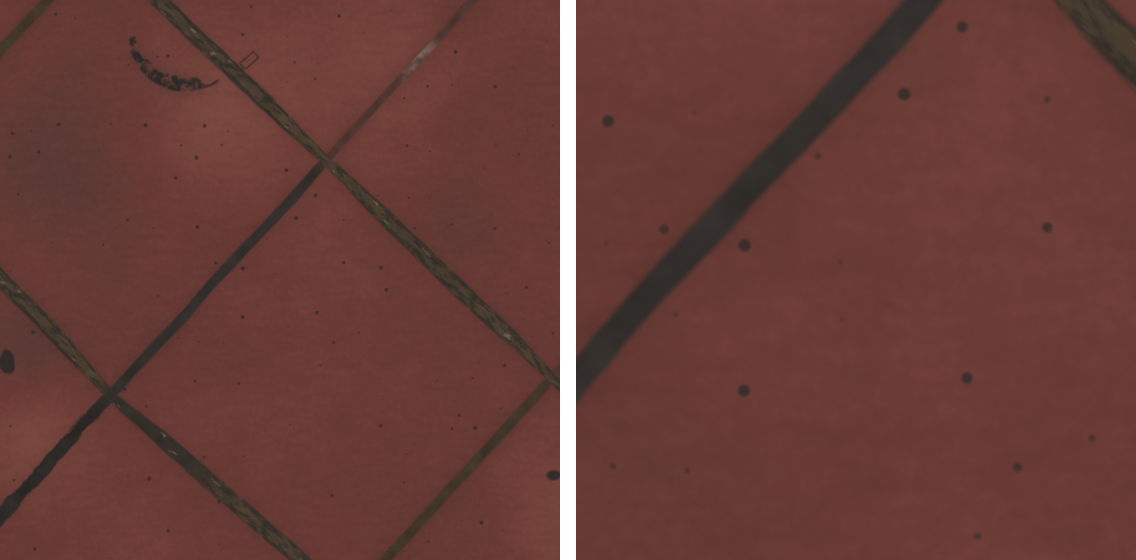
Left: the whole. Right: its middle third, enlarged.
Give the GLSL for this texture, as a WebGL 2 fragment shader.

```glsl
#version 300 es
precision highp float;
// Worn terracotta floor tiles laid on the diagonal, with dirty olive mortar.
// A skewed lattice gives the tiles; gradient noise ages clay and joints,
// and a few soft shapes add scuffs, blots and specks.

#define CORNER vec2(0.582, 0.7135)
#define RISING_EDGE vec2(-0.384, -0.419)
#define FALLING_EDGE vec2(0.404, -0.388)
#define TILE_SIZE 0.562
#define JOINT_BEND 0.05
#define FALLING_HALF 0.0142
#define RISING_HALF 0.0088
#define EDGE_SOFTNESS 0.0028
#define SPECK_CELLS 24.0
#define GRAIN 0.045

uniform vec2 u_resolution;
out vec4 outColor;

const vec3 CLAY = vec3(0.41, 0.228, 0.207);
const vec3 CLAY_LIGHT = vec3(0.51, 0.305, 0.265);
const vec3 CLAY_DULL = vec3(0.33, 0.222, 0.205);
const vec3 OLIVE = vec3(0.29, 0.24, 0.185);
const vec3 SOOT = vec3(0.175, 0.16, 0.15);
const vec3 BROWN = vec3(0.30, 0.205, 0.185);
const vec3 PALE = vec3(0.48, 0.39, 0.36);

// Large tonal patches: centre, radius, strength (negative is dull)
const vec4 PATCHES[9] = vec4[9](
  vec4(0.43, 0.80, 0.16, 0.60), vec4(0.68, 0.86, 0.15, 0.50),
  vec4(0.07, 0.22, 0.11, 0.45), vec4(0.24, 0.04, 0.14, 0.28),
  vec4(0.98, 0.07, 0.11, 0.45), vec4(0.12, 0.68, 0.13, -0.60),
  vec4(0.42, 0.37, 0.07, -0.30), vec4(0.82, 0.60, 0.07, -0.45),
  vec4(0.05, 0.38, 0.07, -0.65));

vec2 hash2(vec2 cell) {
  uvec2 h = uvec2(ivec2(cell)) * 1664525u + 1013904223u;
  h.x += h.y * 1664525u;
  h.y += h.x * 1664525u;
  h ^= h >> 16u;
  h.x += h.y * 1664525u;
  h.y += h.x * 1664525u;
  h ^= h >> 16u;
  return vec2(h & 65535u) / 65535.0;
}

float gradientNoise(vec2 p) {
  vec2 i = floor(p), f = p - i;
  vec2 w = f * f * f * (f * (f * 6.0 - 15.0) + 10.0);
  vec4 corner;
  for (int k = 0; k < 4; k++) {
    vec2 o = vec2(k & 1, k >> 1);
    corner[k] = dot(hash2(i + o) * 2.0 - 1.0, f - o);
  }
  vec2 rows = mix(corner.xz, corner.yw, w.x);
  return mix(rows.x, rows.y, w.y);
}

float fbm(vec2 p) {
  float sum = 0.0, gain = 1.0;
  for (int k = 0; k < 4; k++) {
    sum += gain * gradientNoise(p);
    p = mat2(1.6, 1.2, -1.2, 1.6) * p + 7.3;
    gain *= 0.5;
  }
  return sum;
}

float inside(float dist, float softness) {
  float s = max(softness, 0.7 / u_resolution.y);
  return 1.0 - smoothstep(-s, s, dist);
}

float specks(vec2 p) {
  vec2 g = p * SPECK_CELLS, cell = floor(g);
  vec2 pick = hash2(cell + 91.0);
  vec2 centre = 0.2 + 0.6 * hash2(cell + 17.0);
  float radius = mix(0.025, 0.085, pick.y * pick.y);
  float dist = (length(g - cell - centre) - radius) / SPECK_CELLS;
  return step(pick.x, 0.3) * inside(dist, 0.0016) * mix(0.25, 0.75, pick.y);
}

// Ragged crescent scuff, a small outlined loop, and two blots
float marks(vec2 p, float rough) {
  vec2 c = p - vec2(0.341, 0.958);
  float angle = atan(c.y, c.x);
  float taper = smoothstep(-2.95, -2.3, angle) * smoothstep(-1.08, -1.9, angle);
  float span = smoothstep(-2.95, -2.88, angle) * smoothstep(-1.08, -1.16, angle);
  float off = abs(length(c) - 0.111 + rough * 0.012);
  float core = inside(off - 0.004 - 0.009 * taper - rough * 0.009, 0.004);
  float haze = 0.3 * taper * exp(-off * off * 2200.0);
  float scuff = span * max(core * smoothstep(-0.5, 0.2, fbm(p * 65.0)), haze);
  vec2 l = mat2(0.75, -0.66, 0.66, 0.75) * (p - vec2(0.445, 0.892));
  vec2 box = abs(l) - vec2(0.016, 0.007);
  float loopDist = length(max(box, 0.0)) + min(max(box.x, box.y), 0.0);
  float outline = 0.65 * inside(abs(loopDist) - 0.0015, 0.002);
  float blotA = inside(length((p - vec2(0.013, 0.353)) * vec2(1.7, 1.0)) - 0.022 - rough * 0.008, 0.004);
  float blotB = inside(length((p - vec2(0.988, 0.151)) * vec2(0.7, 1.0)) - 0.008 - rough * 0.005, 0.003);
  return max(max(scuff, outline), max(blotA, blotB) * 0.9);
}

void main() {
  vec2 p = gl_FragCoord.xy / u_resolution;
  float rough = fbm(p * 28.0);

  // Lattice coordinates: joints lie on whole numbers
  vec2 q = inverse(mat2(RISING_EDGE, FALLING_EDGE)) * (p - CORNER);
  q.x += JOINT_BEND * smoothstep(0.3, 1.0, q.x) * abs(q.y);
  vec2 side = (q - round(q)) * TILE_SIZE + 0.003 * vec2(fbm(p * 7.0), fbm(p * 7.0 + 31.0));
  vec2 dist = abs(side);

  // Clay: patches, mottling, grain, and a tint for each tile
  float tone = 0.38 * fbm(p * 3.2 + 4.0) + 0.16 * fbm(p * 13.0) - 0.02;
  for (int k = 0; k < 9; k++) {
    vec2 d = (p - PATCHES[k].xy) / PATCHES[k].z;
    tone += PATCHES[k].w * exp(-dot(d, d));
  }
  tone += 0.12 * (hash2(floor(q) + 5.0).x - 0.5);
  vec3 color = mix(CLAY, tone > 0.0 ? CLAY_LIGHT : CLAY_DULL, min(abs(tone), 1.0));
  color *= 1.0 + GRAIN * (fbm(p * 110.0) + fbm(p * vec2(25.0, 70.0)));
  color *= 1.0 - 0.16 * exp(-min(dist.x, dist.y) * 75.0);
  color = mix(color, SOOT, specks(p));
  color = mix(color, SOOT, marks(p, rough));

  // Rising joints: thin and brown above, sooty and ragged below
  float mainJoint = 1.0 - min(abs(round(q.y)), 1.0);
  float worn = smoothstep(-0.03, 0.06, q.x);
  float ragged = mainJoint * smoothstep(0.98, 1.08, q.x);
  float risingHalf = RISING_HALF * mix(0.72, 1.0, worn) + ragged * (0.003 + 0.006 * rough);
  vec3 rising = mix(BROWN, mix(OLIVE * 0.87, SOOT * 1.12, mainJoint), worn);
  rising = mix(rising, SOOT, ragged);
  float chalk = mainJoint * exp(-pow((q.x + 0.43) / 0.07, 2.0));
  rising = mix(rising, PALE, chalk * smoothstep(-0.4, 0.3, rough));
  rising *= 1.0 + 0.22 * rough;
  color = mix(color, rising, inside(dist.y - risingHalf - 0.0015 * rough, EDGE_SOFTNESS));

  // Falling joints: wide olive bands with dark streaks and pale chips
  vec2 along = vec2(q.y * 24.0, side.x * 130.0);
  float streak = fbm(along);
  float fallingHalf = FALLING_HALF * mix(0.6, 1.0, smoothstep(0.0, 0.16, dist.y));
  float grime = smoothstep(-0.15, 0.5, streak + 0.4 * smoothstep(0.002, 0.012, dist.x));
  float lowSoot = step(0.5, q.x) * smoothstep(-0.06, 0.0, q.y) * smoothstep(0.55, 0.3, q.y);
  vec3 falling = mix(OLIVE, SOOT, max(grime * 0.7, lowSoot * 0.75));
  float chips = smoothstep(0.3, 0.6, fbm(along * vec2(0.8, 0.6) + 53.0));
  falling = mix(falling, PALE, chips * 0.6) * (1.0 + 0.18 * rough);
  color = mix(color, falling, inside(dist.x - fallingHalf - 0.002 * rough, EDGE_SOFTNESS));

  outColor = vec4(color, 1.0);
}
```
